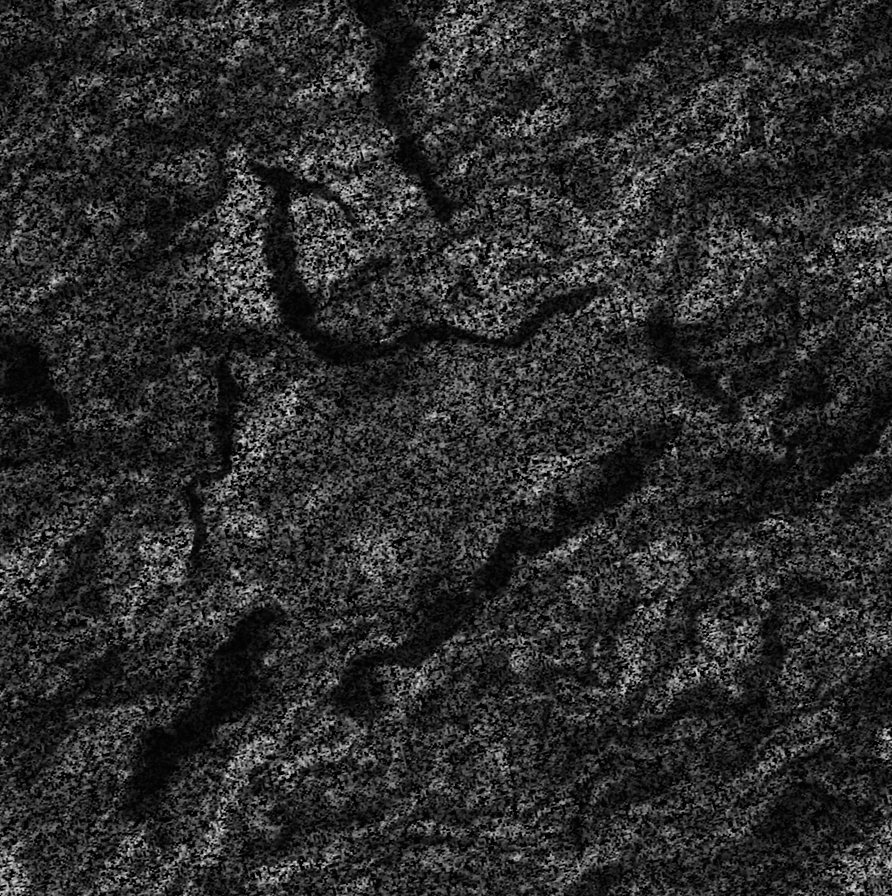
A Shadertoy shader for this texture:

```glsl
// Dark, coarse rock face: slanted strata, faceted relief, black clefts and
// pale mineral patches. Tone is summed as exposure from warped fractal noise
// and ragged strokes, then broken up by a fine, high-contrast grain.

#define BASE_TONE 0.158
#define GRAIN_SCALE 470.0
#define GRAIN_CONTRAST 0.74
#define BLOTCH 1.5
#define RELIEF 8.5
#define STRATA_ANGLE 0.52
#define WARP 0.13
#define CRACK_DEPTH 0.9
#define CLEFT_DEPTH 1.6
#define MINERAL_GLOW 0.65
#define MAX_EXPOSURE 0.85

float hash(vec2 cell) {
    vec3 h = fract(vec3(cell.xyx) * 0.1031);
    h += dot(h, h.yzx + 33.33);
    return fract((h.x + h.y) * h.z);
}

float noise(vec2 p) {
    vec2 cell = floor(p), f = fract(p);
    f = f * f * (3.0 - 2.0 * f);
    float low = mix(hash(cell), hash(cell + vec2(1, 0)), f.x);
    float high = mix(hash(cell + vec2(0, 1)), hash(cell + vec2(1, 1)), f.x);
    return mix(low, high, f.y);
}

mat2 rotation(float angle) {
    float c = cos(angle), s = sin(angle);
    return mat2(c, -s, s, c);
}

float fbm(vec2 p) {
    float sum = 0.0, amplitude = 0.5;
    mat2 turn = rotation(0.6);
    for (int i = 0; i < 5; i++) {
        sum += amplitude * noise(p);
        p = turn * p * 2.03 + 17.3;
        amplitude *= 0.5;
    }
    return sum / 0.96875;
}

// Soft ragged stroke from a to b, narrowing towards b
float stroke(vec2 p, vec2 a, vec2 b, float width) {
    vec2 along = b - a;
    float t = clamp(dot(p - a, along) / dot(along, along), 0.0, 1.0);
    float radius = width * mix(1.0, 0.5, t) * (0.5 + noise(p * 28.0));
    return 1.0 - smoothstep(0.4 * radius, 1.2 * radius, length(p - a - along * t));
}

// Rock height in strata space: long, sharp-crested folds
float height(vec2 p) {
    vec2 q = rotation(STRATA_ANGLE) * p * vec2(5.0, 8.0);
    float folds = fbm(q + 3.7);
    return folds + 0.8 * abs(fbm(q * 1.7 + 21.0) - 0.5);
}

// Deep shadows between the large blocks
float clefts(vec2 p) {
    float d = stroke(p, vec2(0.43, 1.02), vec2(0.51, 0.77), 0.026);
    d = max(d, stroke(p, vec2(0.37, 0.615), vec2(0.30, 0.79), 0.024));
    d = max(d, stroke(p, vec2(0.30, 0.79), vec2(0.41, 0.75), 0.016));
    d = max(d, 0.8 * stroke(p, vec2(0.37, 0.60), vec2(0.66, 0.67), 0.016));
    d = max(d, 0.8 * stroke(p, vec2(0.41, 0.22), vec2(0.76, 0.52), 0.028));
    d = max(d, stroke(p, vec2(0.242, 0.58), vec2(0.215, 0.36), 0.012));
    d = max(d, 0.8 * stroke(p, vec2(0.17, 0.10), vec2(0.31, 0.33), 0.040));
    d = max(d, stroke(p, vec2(0.01, 0.62), vec2(0.06, 0.54), 0.022));
    return max(d, 0.7 * stroke(p, vec2(0.74, 0.65), vec2(0.82, 0.55), 0.024));
}

// Pale faces and mineral crusts
float paleFaces(vec2 p) {
    float d = stroke(p, vec2(0.265, 0.775), vec2(0.305, 0.655), 0.045);
    d = max(d, stroke(p, vec2(0.27, 0.55), vec2(0.26, 0.40), 0.042));
    d = max(d, stroke(p, vec2(0.31, 0.19), vec2(0.25, 0.06), 0.026));
    d = max(d, 0.6 * stroke(p, vec2(0.98, 0.32), vec2(0.70, 0.20), 0.045));
    d = max(d, 0.6 * stroke(p, vec2(0.95, 0.0), vec2(1.01, 0.17), 0.055));
    d = max(d, 0.7 * stroke(p, vec2(0.98, 0.70), vec2(0.95, 0.73), 0.040));
    d = max(d, 0.6 * stroke(p, vec2(0.03, 0.38), vec2(0.04, 0.22), 0.045));
    return max(d, 0.8 * stroke(p, vec2(0.83, 0.80), vec2(0.91, 0.89), 0.013));
}

// Fine grain with roughly zero mean and unit deviation
float grain(vec2 p) {
    vec2 q = rotation(0.25) * p * GRAIN_SCALE;
    float fine = noise(q * vec2(0.95, 1.1)) - 0.5;
    float coarse = noise(q * vec2(0.42, 0.55) + 91.0) - 0.5;
    return (0.88 * fine + 0.47 * coarse) / 0.214;
}

void mainImage(out vec4 fragColor, in vec2 fragCoord) {
    vec2 p = fragCoord / iResolution.y;
    vec2 bend = vec2(fbm(p * 9.0), fbm(p * 9.0 + 40.0)) - 0.5;
    vec2 w = p + WARP * bend;

    // Broad slab in the middle, smoother than its surroundings
    vec2 s = rotation(0.38) * (w - vec2(0.53, 0.50)) / vec2(0.26, 0.13);
    float slab = 1.0 - smoothstep(0.6, 1.25, length(s));

    // Exposure: blotches, side-lit relief, fine cracks
    vec2 light = vec2(-0.005, 0.008);
    float lit = clamp(RELIEF * (height(w) - height(w + light)), -0.9, 0.6);
    float exposure = BLOTCH * (fbm(w * 5.5 + 8.0) - 0.5);
    exposure = mix(exposure + lit, 0.4 * (exposure + lit) + 0.12, slab);
    vec2 q = rotation(STRATA_ANGLE) * w * 7.0;
    float seam = abs(fbm(q * vec2(0.8, 1.6) + 60.0) - 0.5);
    float crack = (1.0 - smoothstep(0.0, 0.03, seam)) * (1.0 - 0.8 * slab);
    exposure -= CRACK_DEPTH * crack * smoothstep(0.35, 0.6, noise(p * 6.0));

    // Large shadows, pale faces and scattered crusts
    float crust = smoothstep(0.60, 0.78, fbm(w * 26.0 + 5.0));
    float pale = paleFaces(w) * (0.5 + fbm(w * 40.0));
    exposure += MINERAL_GLOW * (pale + 0.8 * crust);
    exposure = min(exposure, MAX_EXPOSURE) - CLEFT_DEPTH * clefts(w);

    // Grain, with the brightest specks rolled off
    float tone = BASE_TONE * exp(exposure) * (1.0 + GRAIN_CONTRAST * grain(p));
    tone = max(tone, 0.0) / (1.0 + 0.3 * max(tone - 0.3, 0.0));
    fragColor = vec4(vec3(clamp(tone + 0.006, 0.01, 0.95)), 1.0);
}
```
